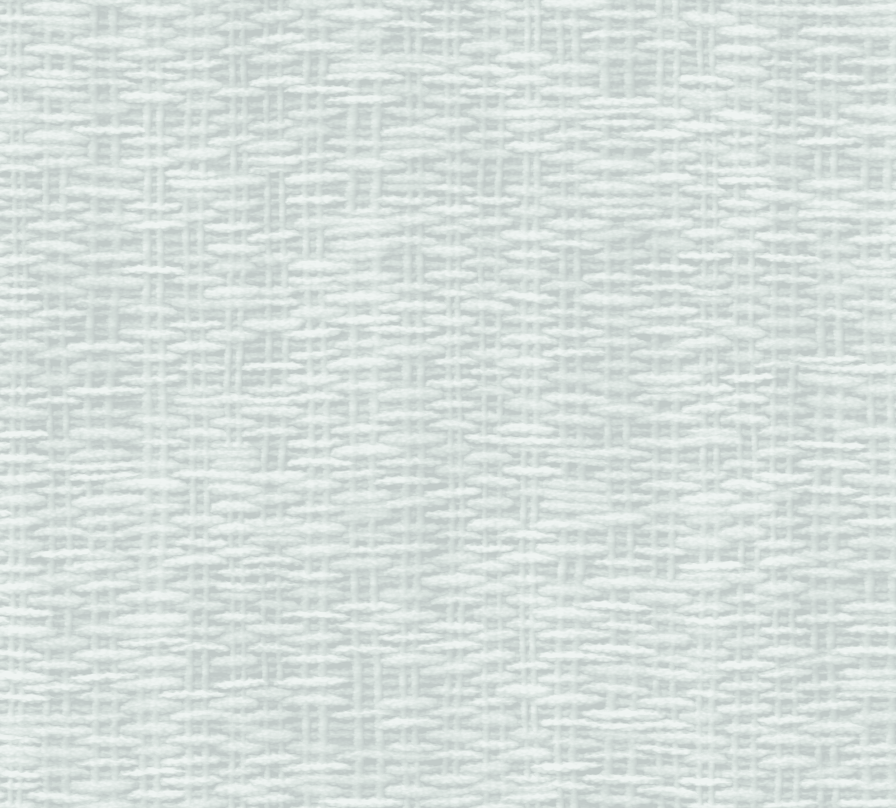
Give the GLSL for this texture, as a Shadertoy shader.

```glsl
// Pale woven cloth: thick weft floats alternate over pairs of thin warp threads.
// A height field is the maximum of all threads; its slope towards a light from
// above gives the shading. Cellular noise and layered sines roughen the yarn.

#define COLUMNS 21.0      // warp pairs across
#define ROWS 74.0         // weft threads down
#define FLIP_RATE 0.08    // share of crossings that break the alternation
#define WANDER 0.13       // vertical drift of the weft, in rows
#define RELIEF 0.56       // strength of the slope shading
#define GRAIN 0.30        // strength of fibres and specks
#define ROUGHNESS 0.30    // raggedness of the yarn edges, in rows
#define BANDING 0.075     // broad changes of brightness
#define SHADE vec3(0.762, 0.796, 0.790)
#define BODY vec3(0.842, 0.880, 0.864)
#define LIGHT vec3(0.938, 0.958, 0.950)

float hash(vec2 p) {
    return fract(sin(dot(p, vec2(127.1, 311.7))) * 43758.547);
}

// Rounded thread section: 1 on the axis, 0 at the edge.
float roundSection(float d) {
    return max(1.0 - d * d, 0.0);
}

// Two thin vertical threads per column.
float warpHeight(vec2 q) {
    float column = floor(q.x);
    float seed = hash(vec2(column, 7.0));
    float drift = 0.04 * sin(q.y * 0.17 + seed * 40.0)
                + 0.012 * sin(q.y * 0.83 + seed * 17.0);
    float x = q.x - column - 0.5 - drift - 0.12 * (seed - 0.5);
    float spacing = 0.13 + 0.11 * hash(vec2(column, 3.0));
    float bulge = 0.56 + 0.10 * sin(q.y * 3.1416 + column * 3.1416);
    return bulge * roundSection((abs(x) - spacing) / 0.115);
}

// Horizontal yarn: a thin low strand, thickened where it floats over a column.
float weftHeight(vec2 q) {
    vec2 home = floor(q);
    float height = 0.0;
    for (float j = -1.0; j <= 1.0; j++) {
        float row = home.y + j;
        float phase = 6.283 * hash(vec2(row, 19.0));
        float axis = row + 0.5 + WANDER * (sin(q.x * 0.9 + phase)
                   + 0.6 * sin(q.x * 3.1 + phase * 2.0));
        float dy = q.y - axis;
        height = max(height, 0.29 * roundSection(dy / 0.38));

        for (float i = -1.0; i <= 1.0; i++) {
            vec2 cell = vec2(home.x + i, row);
            float size = hash(cell + 0.3);
            float parity = mod(cell.x + cell.y, 2.0);
            if (hash(cell + 5.7) < FLIP_RATE) parity = 1.0 - parity;
            if (parity > 0.5) continue;

            vec2 shift = vec2(0.3, 0.4) * (vec2(hash(cell + 9.1), hash(cell + 4.4)) - 0.5);
            float dx = (q.x - cell.x - 0.5 - shift.x) / mix(0.60, 0.86, size);
            float along = roundSection(dx * dx);
            float halfThick = mix(0.50, 0.86, hash(cell + 2.9)) * (0.45 + 0.55 * along);
            float crown = mix(0.66, 1.0, size) * sqrt(along);
            height = max(height, crown * roundSection((dy - shift.y * along) / halfThick));
        }
    }
    return height;
}

// Highest thread, slightly softened where threads cross.
float clothHeight(vec2 q) {
    float warp = warpHeight(q);
    float weft = weftHeight(q);
    return max(warp, weft) + 0.12 * min(warp, weft);
}

// Cellular noise: distance to the nearest scattered point.
float cellular(vec2 p) {
    vec2 home = floor(p);
    float nearest = 1.0;
    for (float j = -1.0; j <= 1.0; j++)
        for (float i = -1.0; i <= 1.0; i++) {
            vec2 cell = home + vec2(i, j);
            vec2 point = cell + vec2(hash(cell), hash(cell + 31.4));
            nearest = min(nearest, length(p - point));
        }
    return nearest;
}

void mainImage(out vec4 fragColor, in vec2 fragCoord) {
    vec2 uv = fragCoord / iResolution.xy;
    vec2 q = uv * vec2(COLUMNS, ROWS);

    // Slow distortion of the whole weave
    q.x += 0.16 * sin(uv.x * 23.0) + 0.06 * sin(uv.y * 7.0 + uv.x * 41.0);
    q.y += 0.30 * sin(uv.x * 7.0 + 1.0) + 0.15 * sin(uv.x * 17.0 + uv.y * 5.0);

    // Ragged yarn edges
    float lint = 0.5 - cellular(uv * vec2(110.0, 200.0));
    float specks = 0.5 - cellular(uv * vec2(190.0, 270.0) + 40.0);
    q += ROUGHNESS * vec2(0.10 * specks, lint);

    // Height and slope towards the light
    float height = clothHeight(q);
    float slope = height - clothHeight(q + vec2(-0.04, 0.34));

    // Fine fibres along the yarn
    float fibre = sin(q.y * 12.0 + 2.0 * sin(q.x * 5.0))
                * sin(q.x * 11.0 + 3.0 * sin(q.y * 2.3));

    // Broad uneven brightness between columns and patches
    float band = 0.6 * sin(uv.x * 31.0 + 2.0) + 0.5 * sin(uv.x * 74.0 + uv.y * 3.0)
               + 0.5 * sin(uv.x * 9.0 + 2.0 * sin(uv.y * 8.0));

    float tone = 0.14 + 0.60 * height + RELIEF * slope + BANDING * band
               + GRAIN * (0.25 * fibre * height + 0.7 * specks + 0.3 * lint);

    vec3 color = mix(SHADE, BODY, clamp(tone * 2.0, 0.0, 1.0));
    color = mix(color, LIGHT, smoothstep(0.40, 1.05, tone));
    fragColor = vec4(color, 1.0);
}
```
